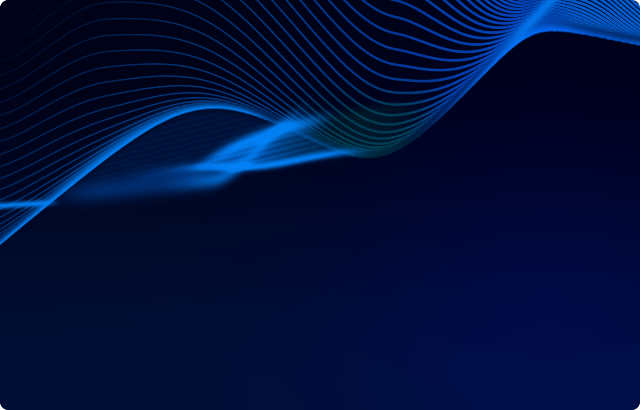
Give the GLSL for this background, as a WebGL 2 fragment shader.

```glsl
#version 300 es
precision highp float;
// Glowing blue wave of fanned lines with a silky ribbon over a navy gradient.
uniform vec2 u_resolution;
out vec4 outColor;

// Smooth ramp: zero left of the origin, slope one to the right.
float softRamp(float x, float w) {
    return w * log(1.0 + exp(x / w));
}

float glow(float d, float w) {
    return exp(-d * d / (w * w));
}

// One inside the interval from a to b, with soft ends of width w.
float span(float x, float a, float b, float w) {
    return smoothstep(a - w, a + w, x) * (1.0 - smoothstep(b - w, b + w, x));
}

// Depth below the top edge of the main wave: four slopes with rounded joints.
float waveDepth(float x) {
    return 0.3815 - 0.83 * x
        + 1.43 * softRamp(x - 0.318, 0.0525)
        - 1.65 * softRamp(x - 0.596, 0.036)
        + 1.25 * softRamp(x - 0.832, 0.0203);
}

// Vertical distance between neighbouring fan lines.
float lineSpacing(float x) {
    return mix(0.027, 0.0045, smoothstep(0.62, 0.83, x))
        * mix(0.78, 1.0, smoothstep(0.0, 0.17, x))
        + 0.0035 * smoothstep(0.85, 0.96, x);
}

vec3 background(float x, float depth) {
    vec3 navy = mix(vec3(0.0, 0.008, 0.09), vec3(0.0, 0.055, 0.205), smoothstep(0.08, 0.62, depth));
    float right = exp(-8.0 * dot(vec2(x - 0.86, depth - 0.5), vec2(x - 0.86, depth - 0.5)));
    return navy + vec3(0.0, -0.008, 0.085) * right;
}

void main() {
    // Both axes are measured in canvas widths; depth grows downward from the top.
    float px = 1.0 / u_resolution.x;
    float top = u_resolution.y * px;
    float x = gl_FragCoord.x * px;
    float depth = top - gl_FragCoord.y * px;
    vec3 azure = vec3(0.01, 0.52, 0.99);
    vec3 cobalt = vec3(0.01, 0.32, 0.85);
    vec3 teal = vec3(0.0, 0.32, 0.42);
    vec3 color = background(x, depth);

    float wave = waveDepth(x);
    float height = wave - depth;
    float above = smoothstep(-0.003, 0.001, height);

    // Ribbon edges
    float crest = 0.14 + 0.127 * exp(-5.5 * (x - 0.293));
    float hem = 0.264 + 0.01 * (1.0 - smoothstep(0.22, 0.32, x)) - 0.024 * smoothstep(0.38, 0.56, x);
    float trail = 0.319 - 0.11 * (x - 0.078) - 0.1 * smoothstep(0.33, 0.5, x);

    // Haze between the wave and the trailing strand
    float haze = smoothstep(-0.01, 0.015, depth - wave) * (1.0 - smoothstep(-0.03, 0.012, depth - max(trail, hem)));
    haze *= span(x, 0.12, 0.46, 0.07);
    float weave = 0.85 + 0.15 * sin(700.0 * (depth + 0.25 * x));
    color = mix(color, vec3(0.0, 0.15, 0.38), 0.5 * haze * weave);

    // Dark teal veil that carries the ribbon on to the right
    float veil = smoothstep(-0.01, 0.012, depth - crest) * above * span(x, 0.5, 0.63, 0.06);
    color = mix(color, vec3(0.0, 0.12, 0.17), 0.75 * veil);

    // Fan lines: level sets of an index that crowds together at the wave
    float crowd = 2.5 * lineSpacing(x);
    float index = 2.5 * log(exp(max(height, 0.0002) / crowd) - 1.0)
        + 27.3 * x + 60.0 * max(x - 0.85, 0.0);
    float slope = max(length(vec2(dFdx(index), dFdy(index))), 0.0001);
    float lineDistance = abs(fract(index) - 0.5) / slope * px;
    float halfWidth = mix(0.0009, 0.0019, smoothstep(0.3, 0.75, x));
    float line = 1.0 - smoothstep(halfWidth - 0.5 * px, halfWidth + 0.8 * px, lineDistance);
    line = mix(line, 0.4, smoothstep(0.3, 0.6, slope));
    float lineLight = smoothstep(-0.02, 0.45, x + 0.9 * depth) * mix(0.62, 0.85, smoothstep(0.5, 0.9, x));
    float tealZone = span(x, 0.46, 0.67, 0.05) * smoothstep(0.1, 0.18, depth);
    vec3 lineColor = mix(mix(vec3(0.01, 0.34, 0.72), cobalt, smoothstep(0.35, 0.65, x)), teal, tealZone);
    lineColor = mix(lineColor, azure, smoothstep(0.83, 0.92, x) * 0.5);
    color = mix(color, lineColor, line * lineLight * above);

    // Ribbon body
    float body = smoothstep(-0.008, 0.012, depth - crest) * (1.0 - smoothstep(-0.004, 0.005, depth - hem));
    body *= span(x, 0.31, 0.53, 0.045) * mix(1.0, smoothstep(0.012, -0.006, height), smoothstep(0.45, 0.52, x));
    vec3 bodyColor = mix(vec3(0.0, 0.44, 0.88), vec3(0.0, 0.25, 0.45), smoothstep(0.38, 0.5, x));
    color = mix(color, bodyColor, 0.8 * body * weave);

    // Ribbon strands
    float strands = glow(depth - crest - 0.006, 0.011) * span(x, 0.33, 0.49, 0.045);
    strands += glow(depth - hem + 0.003, 0.006) * span(x, 0.29, 0.55, 0.045);
    strands += glow(depth - trail + 0.01, 0.012) * span(x, 0.29, 0.45, 0.05) * 0.75;
    color = mix(color, azure, min(strands, 1.0) * 0.92);
    float smoke = glow(depth - trail + 0.012, 0.017) * span(x, 0.11, 0.31, 0.05);
    smoke += glow(depth - hem, 0.012) * span(x, 0.23, 0.31, 0.05);
    color = mix(color, vec3(0.0, 0.3, 0.68), min(smoke, 1.0) * 0.45);

    // Bright band along the lower edge of the wave
    float bandWidth = 0.006 + 0.009 * glow(x - 0.17, 0.1) + 0.012 * glow(x - 0.82, 0.07);
    float bandLight = 1.0 - smoothstep(0.37, 0.47, x) + smoothstep(0.64, 0.79, x) * (1.0 - 0.3 * smoothstep(0.86, 0.95, x));
    bandLight += 0.3 * span(x, 0.45, 0.55, 0.03);
    float band = exp(-pow(max(height, 0.0) / bandWidth, 1.5)) * above * bandLight;
    color = mix(color, mix(azure, vec3(0.01, 0.42, 0.98), smoothstep(0.6, 0.8, x)), min(band, 1.0) * 0.95);

    // Straight strand through the knot, and the flat one at the left
    float knot = glow(depth - 0.905 + 1.05 * x, 0.013) * smoothstep(0.76, 0.83, x) * above;
    float flatStrand = glow(depth - 0.3215 + 0.06 * x, 0.005) * (1.0 - smoothstep(0.06, 0.1, x));
    color = mix(color, azure, max(knot * 0.75, flatStrand * 0.9));

    // Rounded white corners
    vec2 middle = 0.5 * vec2(1.0, top);
    vec2 corner = abs(vec2(x, depth) - middle) - middle + 0.013;
    float outside = length(max(corner, 0.0)) - 0.013;
    color = mix(color, vec3(1.0), smoothstep(-0.5 * px, 0.5 * px, outside));
    outColor = vec4(color, 1.0);
}
```
